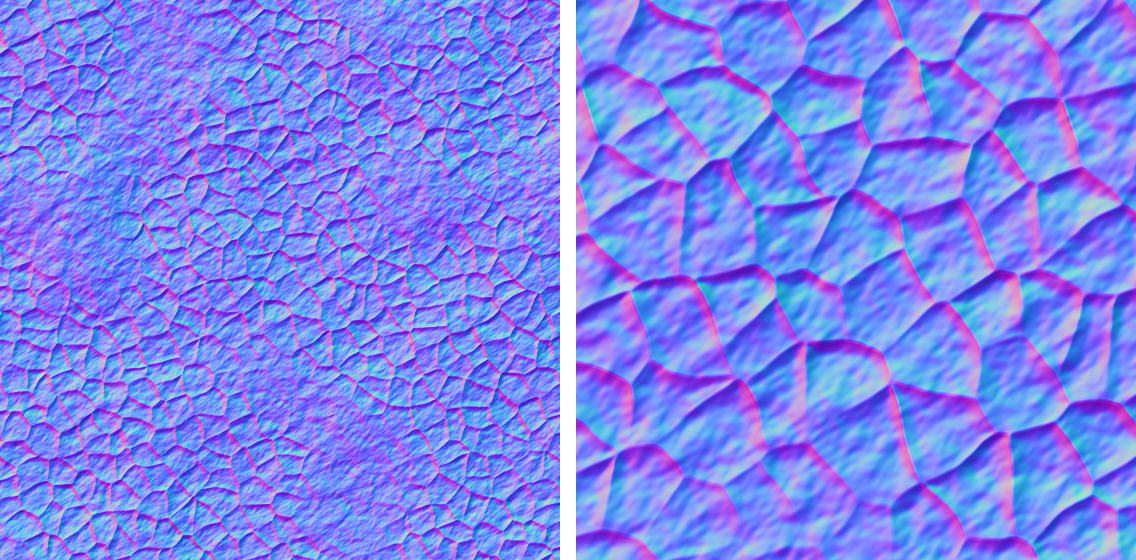
Left, the full canvas; right, a detail of the centre.
Write a WebGL 1 fragment shader that draws this texture map.

```glsl
precision highp float;

uniform vec2 u_resolution;

// Scale layout
const float CELLS = 23.0;          // scales across the canvas
const float JITTER = 0.78;         // irregularity of the scale centres
const float WARP = 0.16;           // waviness of the seams
const float GRID_ANGLE = -0.42;    // direction of the rows

// Relief, in units of one scale
const float SEAM_WIDTH = 0.24;
const float SEAM_ROUNDING = 0.07;
const float DEPTH = 0.125;
const vec2 TILT = vec2(0.04, 0.15);
const float TILT_VARIATION = 0.16;
const float WORN_DEPTH = 0.3;      // depth left in the worn patches
const float SWELL = 0.5;
const float GRAIN = 0.15;
const float GRAIN_FREQUENCY = 2.2;
const float SAMPLE_STEP = 0.035;
const float STRENGTH = 1.0;

vec2 hash2(vec2 p) {
    vec3 q = fract(p.xyx * vec3(0.1031, 0.1030, 0.0973));
    q += dot(q, q.yzx + 33.33);
    return fract((q.xx + q.yz) * q.zy);
}

float noise(vec2 p) {
    vec2 i = floor(p);
    vec2 f = fract(p);
    f = f * f * f * (f * (f * 6.0 - 15.0) + 10.0);
    float low = mix(hash2(i).x, hash2(i + vec2(1.0, 0.0)).x, f.x);
    float high = mix(hash2(i + vec2(0.0, 1.0)).x, hash2(i + 1.0).x, f.x);
    return mix(low, high, f.y);
}

float smoothMin(float a, float b, float k) {
    float h = max(k - abs(a - b), 0.0) / k;
    return min(a, b) - 0.25 * h * h * k;
}

mat2 rotation(float angle) {
    float c = cos(angle);
    float s = sin(angle);
    return mat2(c, s, -s, c);
}

vec2 site(vec2 id) {
    return id + 0.5 + JITTER * (hash2(id + 71.0) - 0.5);
}

// Distance to the nearest seam; also gives the scale and the place in it
float seamDistance(vec2 p, out vec2 id, out vec2 local) {
    vec2 base = floor(p);
    float nearest = 8.0;
    for (int y = -1; y <= 1; y++) {
        for (int x = -1; x <= 1; x++) {
            vec2 cell = base + vec2(float(x), float(y));
            vec2 r = p - site(cell);
            float d = dot(r, r);
            if (d < nearest) {
                nearest = d;
                id = cell;
                local = r;
            }
        }
    }
    float seam = 8.0;
    for (int y = -2; y <= 2; y++) {
        for (int x = -2; x <= 2; x++) {
            if (x == 0 && y == 0) continue;
            vec2 toSite = site(id + vec2(float(x), float(y))) - p;
            vec2 across = toSite + local;
            float d = dot(0.5 * (toSite - local), normalize(across));
            seam = smoothMin(seam, d, SEAM_ROUNDING);
        }
    }
    return seam;
}

// Fine stone grain, drawn out along the diagonal
float grain(vec2 p) {
    vec2 q = rotation(-0.7) * p * vec2(1.0, 1.0);
    q *= vec2(0.8, 1.2) * GRAIN_FREQUENCY;
    float sum = 0.0;
    float amplitude = GRAIN;
    for (int i = 0; i < 3; i++) {
        sum += amplitude * noise(q);
        q = rotation(0.5) * q * 2.03 + 17.0;
        amplitude *= 0.5;
    }
    return sum;
}

float height(vec2 p) {
    vec2 bend = vec2(noise(p * 1.1 + 5.0), noise(p * 1.1 + 43.0)) - 0.5;
    mat2 turn = rotation(GRID_ANGLE);
    vec2 id, local;
    float seam = seamDistance(turn * (p + 2.0 * WARP * bend) + 60.0, id, local);

    // Each scale is a plateau, higher at its upper edge
    vec2 tilt = turn * TILT + TILT_VARIATION * (hash2(id + 7.0) - 0.5);
    float t = clamp(seam / SEAM_WIDTH, 0.0, 1.0);
    float scale = t * (2.0 - t) * max(DEPTH + dot(tilt, local), 0.03);

    vec2 along = rotation(0.6) * p * vec2(0.25, 0.25);
    float intact = smoothstep(0.25, 0.48, noise(along * vec2(0.75, 1.3) + 11.0));
    float swell = SWELL * noise(p * 0.33 + 29.0);
    return scale * mix(WORN_DEPTH, 1.0, intact) + swell + grain(p);
}

void main() {
    vec2 p = CELLS * gl_FragCoord.xy / u_resolution.y;
    vec2 e = vec2(SAMPLE_STEP, 0.0);
    vec2 slope = vec2(height(p + e.xy) - height(p - e.xy),
                      height(p + e.yx) - height(p - e.yx)) / (2.0 * SAMPLE_STEP);

    // Encode the normal with its green axis pointing down
    vec3 normal = normalize(vec3(STRENGTH * vec2(-slope.x, slope.y), 1.0));
    gl_FragColor = vec4(0.5 + 0.5 * normal - vec3(0.01, 0.0, 0.0), 1.0);
}
```
